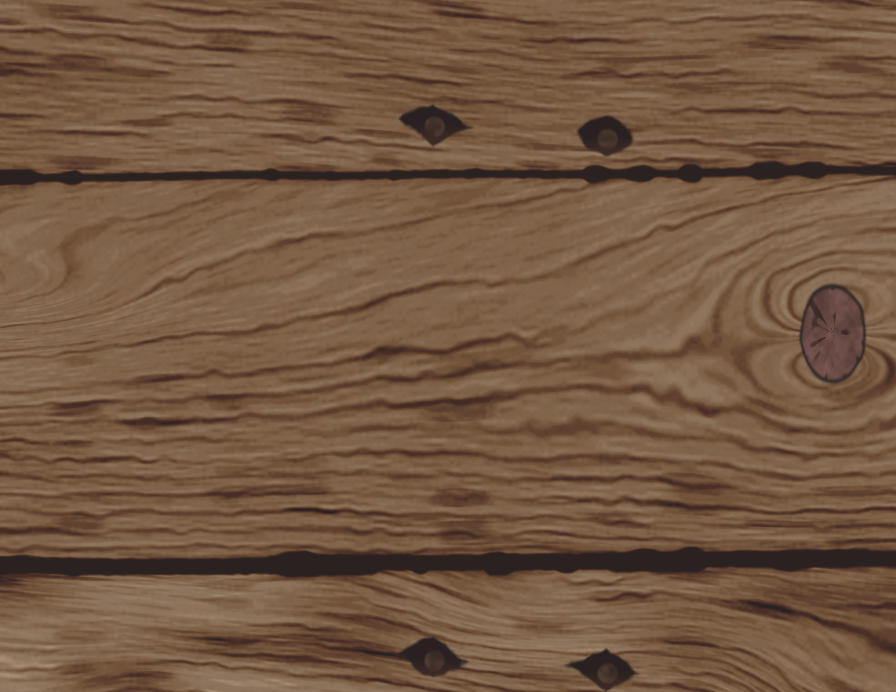
A Shadertoy shader for this texture:

```glsl
// Weathered wooden planks with raised grain, dark seams, nail holes and a knot.

const vec3 SHADOW = vec3(0.16, 0.13, 0.13);
const vec3 UMBER  = vec3(0.28, 0.18, 0.15);
const vec3 BARK   = vec3(0.38, 0.26, 0.19);
const vec3 BROWN  = vec3(0.45, 0.33, 0.23);
const vec3 TAN    = vec3(0.50, 0.39, 0.29);
const vec3 PALE   = vec3(0.55, 0.45, 0.36);
const vec3 GLINT  = vec3(0.66, 0.56, 0.46);
const vec3 KNOT_COLOR = vec3(0.41, 0.29, 0.27);
const vec3 NAIL_COLOR = vec3(0.30, 0.22, 0.18);

// Lengths are in canvas heights.
const vec2 KNOT = vec2(1.204, 0.518);
const vec2 KNOT_RADII = vec2(0.046, 0.069);
const vec2 HOLE_RADII = vec2(0.038, 0.031);
const float UPPER_SEAM = 0.742;
const float LOWER_SEAM = 0.181;
const float BASE_TONE = 0.60;
const float FIBRE_RELIEF = 0.36;
const float LINE_DEPTH = 0.34;

float hash(vec2 p) {
    vec3 q = fract(p.xyx * vec3(0.1031, 0.1030, 0.0973));
    q += dot(q, q.yzx + 33.33);
    return fract((q.x + q.y) * q.z);
}

float noise(vec2 p) {
    vec2 i = floor(p), f = fract(p);
    f = f * f * (3.0 - 2.0 * f);
    return mix(mix(hash(i), hash(i + vec2(1, 0)), f.x),
               mix(hash(i + vec2(0, 1)), hash(i + vec2(1, 1)), f.x), f.y);
}

float fbm(vec2 p) {
    return 0.55 * noise(p) + 0.3 * noise(p * 2.1 + 17.0) + 0.15 * noise(p * 4.3 + 41.0);
}

// Signed height above a slightly rising, wavering seam.
float aboveSeam(vec2 p, float base) {
    return p.y - base - 0.009 * p.x - 0.006 * (noise(vec2(p.x * 6.0, base * 90.0)) - 0.5);
}

// Coordinate across the grain; board is 0 bottom, 1 middle, 2 top.
float grainCoord(vec2 p, int board) {
    if (board == 2) return p.y + 0.05 * p.x + 0.035 * noise(p * vec2(2.5, 5.0));
    if (board == 0) return p.y + 0.12 * p.x + 0.10 * noise(p * vec2(4.0, 8.0) + 5.0);
    float v = p.y - 0.17 * p.x * smoothstep(0.25, 0.72, p.y);
    vec2 k = (p - KNOT) * vec2(0.75, 1.0);
    v -= k.y * 0.0075 / (dot(k, k) + 0.002);
    vec2 tongue = (p - vec2(0.0, 0.58)) / vec2(0.18, 0.06);
    return v + 0.11 * exp(-dot(tongue, tongue)) + 0.016 * (noise(p * vec2(5.0, 9.0)) - 0.5);
}

float fibres(vec2 g) {
    return 0.6 * noise(g * vec2(14.0, 115.0)) + 0.4 * noise(g * vec2(38.0, 220.0));
}

// Dark growth lines, each with a lit ridge above it.
float growthLines(vec2 p, float v, int board) {
    v += 0.007 * (noise(p * vec2(42.0, 30.0)) - 0.5) + 0.007 * (noise(p * vec2(14.0, 20.0)) - 0.5);
    bool sparse = board == 1 && v > 0.45;
    float density = sparse ? 12.0 : 40.0;
    float phase = sparse ? 18.0 + (v - 0.45) * 12.0 : v * 40.0;
    float d = (fract(phase) - 0.5) / density;
    float along = noise(vec2(p.x * 7.0, floor(phase) * 3.7));
    float strength = board == 1 ? mix(0.3, 1.1, along) : 0.9 * smoothstep(0.35, 0.8, along);
    if (sparse) strength *= 1.0 - 0.6 * smoothstep(0.56, 0.68, v);
    float groove = exp(-pow(d / 0.0038, 2.0));
    float ridge = exp(-pow((d - 0.0065) / 0.003, 2.0));
    return strength * (0.3 * ridge - groove);
}

vec3 woodRamp(float t) {
    vec3 c = mix(SHADOW, UMBER, smoothstep(0.0, 0.2, t));
    c = mix(c, BARK, smoothstep(0.2, 0.38, t));
    c = mix(c, BROWN, smoothstep(0.38, 0.5, t));
    c = mix(c, TAN, smoothstep(0.5, 0.62, t));
    c = mix(c, PALE, smoothstep(0.62, 0.76, t));
    return mix(c, GLINT, smoothstep(0.76, 1.05, t));
}

void mainImage(out vec4 fragColor, in vec2 fragCoord) {
    vec2 p = fragCoord / iResolution.y;
    float upper = aboveSeam(p, UPPER_SEAM), lower = aboveSeam(p, LOWER_SEAM);
    int board = upper > 0.0 ? 2 : lower > 0.0 ? 1 : 0;
    float v = grainCoord(p, board);
    vec2 g = vec2(p.x, v + float(board) * 3.0);

    // Broad stains, embossed fibres and growth lines
    float smoothArea = board == 1 ? smoothstep(0.42, 0.6, p.y) : 0.0;
    float tone = BASE_TONE + 0.05 * smoothArea + 0.24 * (fbm(g * vec2(3.0, 11.0)) - 0.5);
    float relief = fibres(g) - fibres(g + vec2(0.0015, 0.004));
    tone += FIBRE_RELIEF * relief * (1.0 - 0.45 * smoothArea);
    tone += LINE_DEPTH * growthLines(p, v, board);
    tone -= 0.2 * smoothstep(0.68, 0.88, noise(g * vec2(9.0, 75.0))) * (1.0 - 0.6 * smoothArea);
    tone += 0.07 * (noise(p * 190.0) - 0.5);

    // Slanted saw marks on the smooth area, lumpy light on the bottom board
    tone += 0.10 * smoothArea * (noise(vec2(p.x + p.y, p.y - 0.6 * p.x) * vec2(7.0, 95.0)) - 0.5);
    if (board == 0) tone += 0.45 * (noise(g * vec2(6.0, 16.0) + 9.0) - 0.5);

    // Seams with chipped edges
    float chip = 0.007 * smoothstep(0.55, 0.9, noise(p * vec2(28.0, 12.0))) + 0.002 * noise(p * 90.0);
    float gap = min(abs(upper) - 0.0045, abs(lower) - 0.0105) - chip;
    tone -= 0.12 * (1.0 - smoothstep(0.0, 0.014, gap));
    tone = mix(0.02, tone, smoothstep(-0.002, 0.003, gap));
    vec3 color = woodRamp(tone);

    // Knot with a cracked face and a dark rim
    vec2 k = (p - KNOT) / KNOT_RADII;
    float kr = length(k) + 0.06 * (noise(p * 45.0) - 0.5);
    vec3 face = KNOT_COLOR * (0.72 + 0.55 * fbm(p * vec2(65.0, 50.0)));
    face *= 1.0 - 0.35 * smoothstep(0.7, 0.9, noise(vec2(atan(k.y, k.x) * 5.0, kr * 3.0)));
    color = mix(face, color, smoothstep(0.95, 1.02, kr));
    color = mix(color, SHADOW, 0.8 * exp(-pow((kr - 1.0) / 0.05, 2.0)));

    // Two pairs of torn nail holes with rusty heads
    for (int i = 0; i < 4; i++) {
        float column = float(i % 2), row = float(i / 2);
        vec2 center = vec2(0.626 + 0.25 * column, 0.050 + 0.772 * row - 0.018 * column);
        vec2 q = (p - center) / HOLE_RADII;
        float torn = 0.65 * pow(abs(q.x) + 0.001, 0.65) + abs(q.y + 0.15 * q.x);
        float r = mix(length(q), torn, 0.65 - 0.35 * column * row);
        r += 0.4 * (fbm(p * 38.0 + float(i) * 7.0) - 0.5);
        vec3 pit = mix(SHADOW, UMBER, 0.6 * smoothstep(0.0, -0.8, q.y));
        color = mix(pit, color, smoothstep(0.86, 1.05, r));
        float nail = length(p - center - vec2(0.002, -0.005));
        vec3 head = NAIL_COLOR * (0.75 + 0.5 * noise(p * 120.0));
        color = mix(color, head, 0.75 * (1.0 - smoothstep(0.012, 0.017, nail)));
    }
    fragColor = vec4(color, 1.0);
}
```
